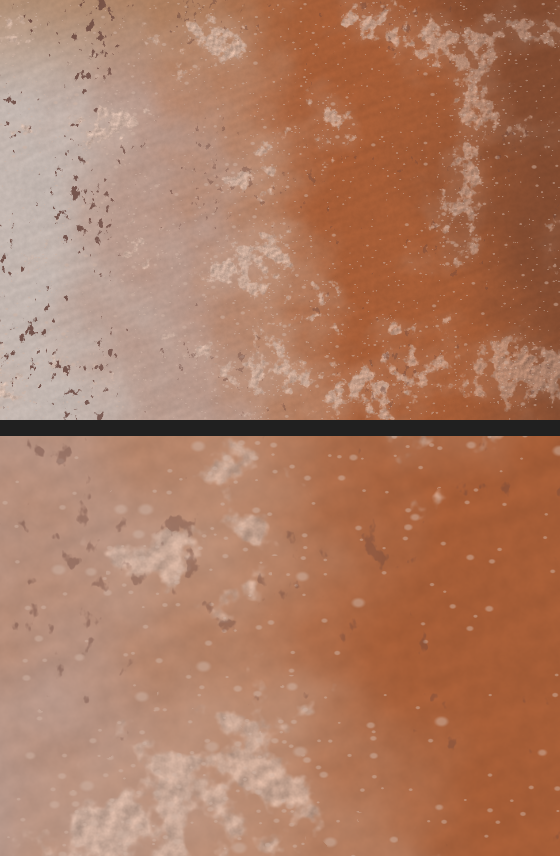
Top: the whole. Bottom: its middle third, enlarged.
This texture is drawn by a WebGL 1 fragment shader. Its source:

```glsl
precision highp float;
// Weathered limewashed wall: a pale rose to burnt orange wash, overlaid with
// crusty plaster flakes, dark pits, fine grains and faint trowel strokes.
// Layers are thresholded fractal gradient noise, steered by soft bands.
uniform vec2 u_resolution;

const vec3 CHALK = vec3(0.765, 0.715, 0.69);
const vec3 ROSE = vec3(0.715, 0.585, 0.53);
const vec3 SALMON = vec3(0.71, 0.51, 0.40);
const vec3 ORANGE = vec3(0.65, 0.365, 0.215);
const vec3 UMBER = vec3(0.51, 0.295, 0.19);
const vec3 OCHRE = vec3(0.66, 0.48, 0.34);
const vec3 PLASTER = vec3(0.81, 0.70, 0.64);
const vec3 PIT = vec3(0.40, 0.26, 0.23);

vec2 hash2(vec2 p) {
  vec3 q = fract(vec3(p.xyx) * vec3(0.1031, 0.1030, 0.0973));
  q += dot(q, q.yzx + 33.33);
  return fract((q.xx + q.yz) * q.zy);
}

float cornerSlope(vec2 cell, vec2 offset) {
  float angle = 6.2832 * hash2(cell).x;
  return dot(vec2(cos(angle), sin(angle)), offset);
}

float gradientNoise(vec2 p) {
  vec2 i = floor(p), f = fract(p);
  vec2 w = f * f * f * (f * (f * 6.0 - 15.0) + 10.0);
  vec2 e = vec2(1.0, 0.0);
  float low = mix(cornerSlope(i, f), cornerSlope(i + e, f - e), w.x);
  float high = mix(cornerSlope(i + e.yx, f - e.yx), cornerSlope(i + e.xx, f - e.xx), w.x);
  return mix(low, high, w.y);
}

float fbm(vec2 p) {
  float sum = 0.0, gain = 0.55;
  for (int i = 0; i < 4; i++) {
    sum += gain * gradientNoise(p);
    p = mat2(1.6, 1.2, -1.2, 1.6) * p + 17.3;
    gain *= 0.52;
  }
  return sum;
}

float band(float distance, float width) {
  return exp(-distance * distance / (width * width));
}

// Broad colour wash, from chalk on the left to umber on the right
vec3 wash(vec2 p, vec2 uv) {
  float t = uv.x + 0.14 * (uv.y - 0.5) + 0.22 * fbm(p * 2.3 + 4.0) + 0.05 * fbm(p * 13.0);
  vec3 color = mix(CHALK, ROSE, smoothstep(0.07, 0.32, t));
  color = mix(color, SALMON, smoothstep(0.27, 0.43, t));
  color = mix(color, ORANGE, smoothstep(0.39, 0.60, t));
  color = mix(color, UMBER, smoothstep(0.70, 0.98, t));
  float topGlow = smoothstep(0.72, 1.05, uv.y) * (1.0 - smoothstep(0.2, 0.65, uv.x));
  return mix(color, OCHRE, 0.7 * topGlow);
}

// Where plaster gathers: top strip, slanting lower belt, upright seam
float plasterDensity(vec2 p) {
  float top = band(p.y - 0.92, 0.06) * smoothstep(0.3, 0.6, p.x);
  float belt = band(p.y - 0.57 + 0.335 * p.x, 0.14) * smoothstep(0.25, 0.5, p.x);
  float seam = band(p.x - 1.12 - 0.03 * gradientNoise(p.yy * 5.0), 0.035);
  seam *= smoothstep(0.25, 0.4, p.y) * (1.0 - smoothstep(0.85, 0.95, p.y));
  float foot = band(p.y - 0.08, 0.08);
  return 0.15 * top + 0.15 * belt + 0.12 * seam + 0.08 * foot;
}

// One scattered round grain per cell, kept with the given chance
float grains(vec2 p, float scale, float chance) {
  vec2 cell = floor(p * scale);
  vec2 place = 0.25 + 0.5 * hash2(cell + 9.0);
  vec2 pick = hash2(cell + 71.0);
  float size = mix(0.08, 0.22, pick.y);
  float d = length((fract(p * scale) - place) * vec2(0.8, 1.1));
  return (1.0 - smoothstep(size * 0.5, size + 0.06, d)) * step(pick.x, chance);
}

void main() {
  vec2 p = gl_FragCoord.xy / u_resolution.y;
  vec2 uv = gl_FragCoord.xy / u_resolution;
  vec3 color = wash(p, uv);

  // Trowel strokes and fine tooth
  vec2 along = mat2(0.94, -0.34, 0.34, 0.94) * p;
  color *= 1.0 + 0.05 * gradientNoise(along * vec2(9.0, 70.0)) + 0.07 * fbm(p * 75.0);

  // Plaster: soft veil, then crusty flakes with raking light
  vec2 warped = p + 0.05 * vec2(fbm(p * 6.0), fbm(p * 6.0 + 31.0));
  float coarse = 0.9 * fbm(warped * vec2(4.0, 5.0) + 12.0) + plasterDensity(p);
  float crust = coarse + 0.6 * fbm(p * 27.0 + 5.0) - 0.235;
  float flake = smoothstep(0.0, 0.12, crust);
  float veil = smoothstep(0.0, 0.3, coarse);
  vec3 plaster = mix(PLASTER, color, 0.12 + 0.3 * smoothstep(0.6, 1.0, uv.x));
  float relief = fbm(p * 62.0) - fbm((p + vec2(-0.004, 0.005)) * 62.0);
  color = mix(color, plaster, 0.22 * veil);
  color = mix(color, plaster * (1.0 + 0.38 * relief), 0.8 * flake);

  // Pale grains in three sizes, denser near plaster
  float speckle = 0.0;
  for (int i = 0; i < 3; i++) {
    float scale = 42.0 + 34.0 * float(i);
    speckle = max(speckle, grains(p + float(i) * 3.7, scale, 0.06 + 0.16 * veil));
  }
  color = mix(color, PLASTER, 0.5 * speckle);

  // Dark pits: clusters on the left, plus a few along flake rims
  float leftSide = 1.0 - smoothstep(0.08, 0.42, uv.x);
  float cluster = fbm(p * vec2(7.0, 4.5) + 43.0) + 0.17 * leftSide;
  float rim = band(crust, 0.06) * 0.06;
  float pitDepth = 0.75 * fbm(p * vec2(48.0, 36.0) + 8.0) + 0.5 * min(cluster, 0.4) + rim;
  float pits = smoothstep(0.27, 0.36, pitDepth) * mix(0.35, 0.85, leftSide);
  color = mix(color, PIT, pits);

  gl_FragColor = vec4(color, 1.0);
}
```
